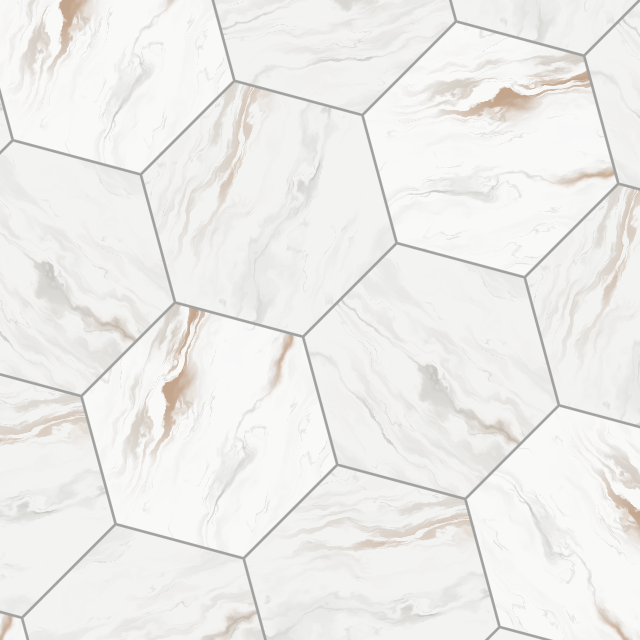
Reproduce this pattern procedurally as a Shadertoy shader.

```glsl
// Large white marble hexagon tiles with grey and ochre veins, set in thin grey grout.

const float SPACING = 0.3585;                 // centre to centre, in canvas heights
const vec2 ANCHOR = vec2(0.4199, 0.6738);     // centre of tile (0, 0)
const float GROUT_HALF = 0.0058;              // in tile spacings
const vec3 GROUT = vec3(0.635, 0.64, 0.63);
const vec3 MIST = vec3(0.885, 0.885, 0.875);
const vec3 BEIGE = vec3(0.83, 0.80, 0.765);
const vec3 OCHRE = vec3(0.76, 0.64, 0.54);
const vec3 VEIN_GREY = vec3(0.76, 0.755, 0.735);

vec2 rotate(vec2 p, float degrees) {
    float a = radians(degrees), c = cos(a), s = sin(a);
    return vec2(c * p.x - s * p.y, s * p.x + c * p.y);
}

vec2 gradient(vec2 cell) {
    float a = 6.2832 * fract(sin(dot(cell, vec2(127.1, 311.7))) * 43758.5);
    return vec2(cos(a), sin(a));
}

float gradientNoise(vec2 p) {
    vec2 i = floor(p), f = p - i;
    vec2 u = f * f * f * (f * (f * 6.0 - 15.0) + 10.0);
    vec2 e = vec2(1.0, 0.0);
    float low = mix(dot(gradient(i), f), dot(gradient(i + e), f - e), u.x);
    float high = mix(dot(gradient(i + e.yx), f - e.yx), dot(gradient(i + 1.0), f - 1.0), u.x);
    return mix(low, high, u.y);
}

float fbm(vec2 p) {
    float sum = 0.0, amp = 0.6;
    for (int i = 0; i < 4; i++) {
        sum += amp * gradientNoise(p);
        p = rotate(p, 9.0) * 2.03 + 7.3;
        amp *= 0.5;
    }
    return sum;
}

// Soft stripe around a level
float band(float y, float level, float width) {
    float d = (y - level) / width;
    return exp(-d * d);
}

float hairline(float d, float width) {
    return 1.0 - smoothstep(0.0, width, abs(d));
}

// Centre of the nearest hexagon on a unit lattice
vec2 hexCentre(vec2 p) {
    vec2 s = vec2(1.0, sqrt(3.0));
    vec2 a = s * floor(p / s + 0.5);
    vec2 b = s * (floor(p / s) + 0.5);
    return dot(p - a, p - a) < dot(p - b, p - b) ? a : b;
}

// Marble face with veins running along x; kinds: 0 soft, 1 diffuse, 2 rich
vec3 marble(vec2 p, float kind) {
    bool diffuse = kind == 1.0, rich = kind == 2.0;
    vec2 seed = vec2(17.0, 31.0) * (kind + 1.0);

    // Bend the bedding, then sample stretched grain
    vec2 q = p;
    q.y += 0.17 * fbm(p * vec2(2.2, 3.0) + seed) + 0.05 * fbm(p * vec2(9.0, 15.0) + seed);
    q.y -= diffuse ? 0.14 * p.x : 0.0;
    float grain = fbm(q * vec2(3.2, 19.0) + seed);
    float flow = fbm(q * vec2(1.5, 6.5) + seed + 5.0);
    float patches = smoothstep(-0.1, 0.22, fbm(p * vec2(4.0, 5.0) + seed + 11.0));

    // Pale mist and broad beige drifts
    vec3 col = rich ? vec3(0.975, 0.975, 0.972) : vec3(0.954, 0.954, 0.949);
    col = mix(col, MIST, (rich ? 0.25 : 0.5) * smoothstep(0.02, 0.32, flow + 0.4 * grain));
    float drift = diffuse ? 0.35 * band(q.y, -0.05, 0.36) : band(q.y, 0.29, rich ? 0.13 : 0.15);
    drift *= smoothstep(-0.08, 0.2, grain) * smoothstep(-0.5, -0.05, p.x);
    col = mix(col, BEIGE, drift * (rich ? 0.9 : 0.65));

    // Fine wandering threads and one long vein
    float level = diffuse ? -0.02 : rich ? -0.16 : -0.08;
    float threads = hairline(flow, 0.022) * patches * 0.35;
    threads += hairline(q.y - level, 0.012) * (0.15 + 0.4 * patches);
    threads += diffuse ? hairline(q.y + 0.32, 0.014) * (0.2 + 0.4 * patches) : 0.0;
    threads += band(q.y, level, 0.05) * smoothstep(0.0, 0.25, grain) * 0.35;
    col = mix(col, VEIN_GREY, min(threads, 0.8));

    // Ochre stains fading along the vein
    float stain = band(q.y, 0.2, 0.05) * smoothstep(-0.25, 0.12, p.x) * smoothstep(-0.04, 0.12, grain);
    float tip = band(q.y, level, 0.022) * smoothstep(0.18, 0.42, p.x);
    float rust = rich ? stain + 0.8 * tip : diffuse ? 0.3 * tip : 0.4 * stain;
    return mix(col, OCHRE, min(rust, 0.95));
}

// Number of sixth-turns for the tile at a lattice index
float tileTurn(vec2 index, float kind) {
    if (kind == 0.0) return step(0.5, index.y);
    if (kind == 1.0) return min(1.0 + abs(index.x), 2.0);
    return max(index.x, 0.0);
}

void mainImage(out vec4 fragColor, in vec2 fragCoord) {
    vec2 p = rotate(fragCoord / iResolution.y - ANCHOR, -15.0) / SPACING;
    float pixel = 0.75 / (iResolution.y * SPACING);

    // Tile index, face and rotation
    vec2 centre = hexCentre(p), local = p - centre;
    vec2 index = floor(vec2(centre.x, -centre.x) - centre.y / sqrt(3.0) + 0.5);
    float kind = mod(index.x - index.y, 3.0);
    float turn = tileTurn(index, kind);
    vec3 col = marble(rotate(local, 60.0 * turn - 55.0), kind);

    // Grout along the hexagon edges
    vec2 a = abs(local);
    float edge = 0.5 - max(a.x, dot(a, vec2(0.5, 0.866)));
    col = mix(GROUT, col, smoothstep(-pixel, pixel, edge - GROUT_HALF));
    fragColor = vec4(col, 1.0);
}
```
